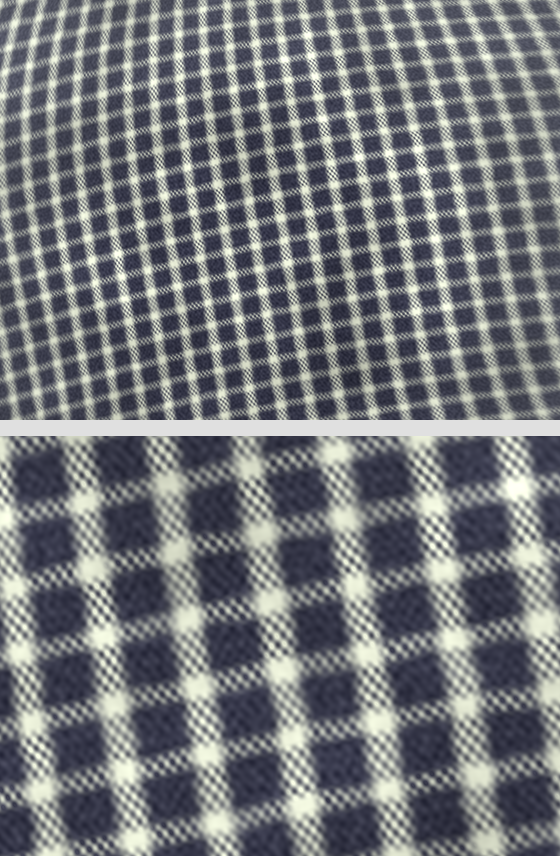
Top, the full canvas; bottom, a detail of the centre.
Give the GLSL for this texture, as a WebGL 1 fragment shader.

```glsl
precision highp float;
// Navy and cream checked cloth draped over a soft hump: broad cream warp
// stripes cross thin dotted weft lines. A polynomial warp bends the check;
// a fine thread pattern decides whether warp or weft lies on top.

#define STRIPE_HALF 0.175   // half width of warp stripes, in cells
#define LINE_HALF 0.150     // half width of weft lines, in cells
#define EDGE_SOFT 0.105     // softness of the yarn edges, in cells
#define THREADS vec2(14.0, 8.0)  // threads per cell
#define WARP_COVER 0.63     // mean share of warp on the surface
#define WEAVE 0.78          // contrast of the thread pattern
#define WEAR 0.22           // strength of uneven fading
#define HAZE 0.24           // pale light on the far corners
#define NAVY vec3(0.205, 0.210, 0.280)
#define CREAM vec3(0.935, 0.955, 0.865)

uniform vec2 u_resolution;

const float PI = 3.14159265;

vec2 hashGradient(vec2 cell) {
  float h = fract(sin(dot(cell, vec2(127.1, 311.7))) * 4375.85);
  return vec2(cos(2.0 * PI * h), sin(2.0 * PI * h));
}

float gradientNoise(vec2 p) {
  vec2 i = floor(p);
  vec2 f = fract(p);
  vec2 w = f * f * f * (f * (f * 6.0 - 15.0) + 10.0);
  float a = dot(hashGradient(i), f);
  float b = dot(hashGradient(i + vec2(1.0, 0.0)), f - vec2(1.0, 0.0));
  float c = dot(hashGradient(i + vec2(0.0, 1.0)), f - vec2(0.0, 1.0));
  float d = dot(hashGradient(i + vec2(1.0, 1.0)), f - vec2(1.0, 1.0));
  return mix(mix(a, b, w.x), mix(c, d, w.x), w.y);
}

// Cell coordinates of the draped cloth; whole numbers are stripe centres.
vec2 drape(vec2 p) {
  float x = p.x;
  float y = p.y;
  float spread = 14.4 + 0.3 * y + 4.4 * y * y + 8.4 * y * y * y;
  float bend = 1.4 + 3.6 * y * y;
  float top = max(y, 0.0);
  float u = 10.02 + 2.27 * y + x * spread - x * x * bend;
  float v = 0.35 + 18.0 * y - 3.5 * x + 1.3 * x * x
          + top * top * (5.0 * top + 4.0 * x);
  return vec2(u, v);
}

// Soft band around every whole number.
float band(float t, float halfWidth, float soft) {
  float d = abs(fract(t + 0.5) - 0.5);
  return 1.0 - smoothstep(halfWidth - soft, halfWidth + soft, d);
}

void main() {
  vec2 p = (gl_FragCoord.xy - 0.5 * u_resolution) / u_resolution.y;
  vec2 cloth = drape(p);

  // Slight waviness of the yarns
  vec2 wobble = vec2(gradientNoise(cloth * 2.3),
                     gradientNoise(cloth * 2.1 + 37.0));
  vec2 check = cloth + 0.07 * wobble;

  // Edges soften away from the middle, and never fall below a pixel
  float soft = max(EDGE_SOFT + 0.05 * dot(p, p), 11.0 / u_resolution.y);
  float stripe = band(check.x, STRIPE_HALF, soft);
  float line = band(check.y, LINE_HALF, soft);

  // Over and under of the threads, leaning to one diagonal
  vec2 phase = PI * THREADS * (cloth + 0.03 * wobble);
  float weave = 0.32 * cos(phase.x + phase.y) + 0.17 * cos(phase.x - phase.y);
  weave *= WEAVE * smoothstep(100.0, 300.0, u_resolution.y);
  weave *= 1.0 - 0.5 * smoothstep(0.3, 0.85, length(p));
  weave *= 1.0 + 0.8 * gradientNoise(cloth * 1.3 + 11.0);
  float warpOnTop = clamp(WARP_COVER + weave, 0.0, 1.0);
  float cream = mix(line, stripe, warpOnTop);
  vec3 color = mix(NAVY, CREAM, cream);

  // Thread relief, fuzz and uneven fading
  float fuzz = gradientNoise(cloth * vec2(9.0, 7.0));
  float fade = gradientNoise(p * 4.0 + 5.0) + 0.6 * gradientNoise(cloth * 0.9);
  color += (1.0 - cream) * (0.07 * weave + 0.08 * fuzz);
  color *= 1.0 + WEAR * fade + 0.04 * fuzz;

  // Broad light: pale haze towards the top corners, dimmer lower middle
  float haze = smoothstep(0.25, 0.95, length(p - vec2(-0.05, -0.2)));
  color = mix(color, vec3(0.60, 0.62, 0.60), HAZE * haze);
  color *= 0.99 + 0.10 * p.y;

  gl_FragColor = vec4(clamp(color, 0.0, 1.0), 1.0);
}
```
